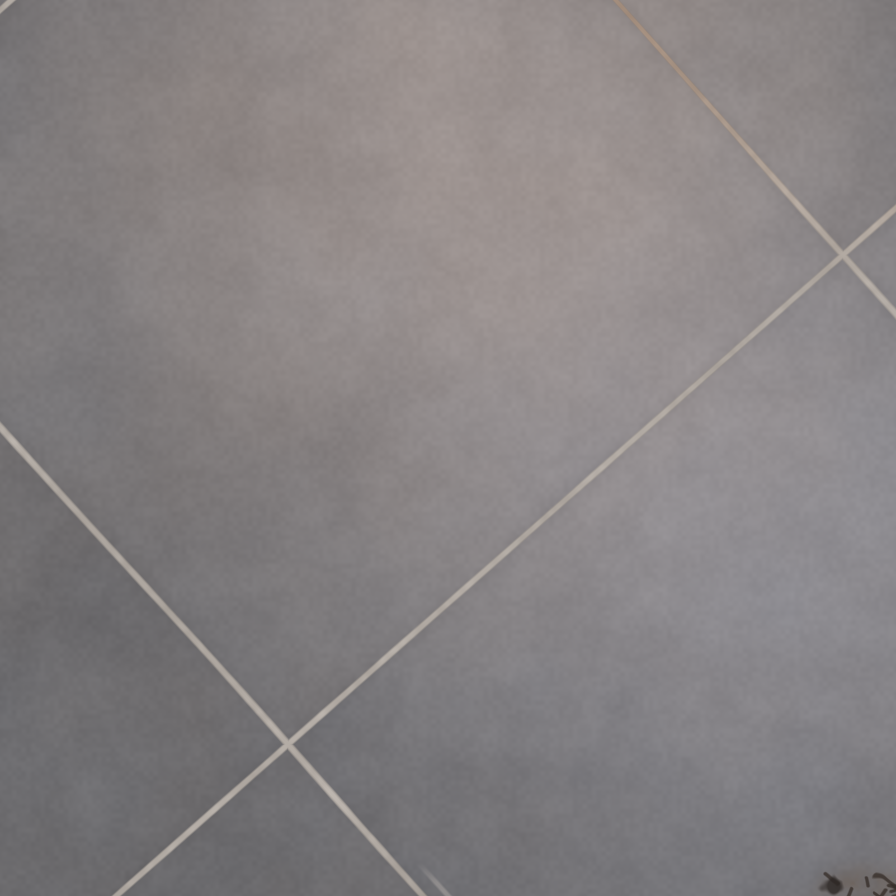
Reproduce this texture procedurally as a three.js fragment shader.

```glsl
varying vec2 vUv;

float hash(vec2 p) {
  vec3 q = fract(vec3(p.xyx) * 0.1031);
  q += dot(q, q.yzx + 33.33);
  return fract((q.x + q.y) * q.z);
}

float noise(vec2 p) {
  vec2 i = floor(p), f = fract(p);
  f = f * f * (3.0 - 2.0 * f);
  return mix(mix(hash(i), hash(i + vec2(1.0, 0.0)), f.x),
             mix(hash(i + vec2(0.0, 1.0)), hash(i + 1.0), f.x), f.y);
}

float fbm(vec2 p) {
  float sum = 0.0, amp = 0.5;
  for (int i = 0; i < 5; i++) {
    sum += amp * noise(p);
    p = mat2(1.6, 1.2, -1.2, 1.6) * p + 17.3;
    amp *= 0.5;
  }
  return sum;
}

float segment(vec2 p, vec2 a, vec2 b) {
  vec2 d = b - a;
  return length(p - a - d * clamp(dot(p - a, d) / dot(d, d), 0.0, 1.0));
}

float glow(vec2 p, vec2 center, float falloff) {
  vec2 d = p - center;
  return exp(-falloff * dot(d, d));
}

void main() {
  vec2 p = vUv;

  // Oblique tile grid: x runs along the rising joints, y along the falling ones
  vec2 d = p - vec2(0.3216, 0.1693) + 0.003 * (noise(p * 3.0) - 0.5);
  vec2 cell = vec2(dot(d, vec2(0.615, 0.554)), dot(d, vec2(-0.547, 0.62))) / 0.684;
  vec2 tile = floor(cell);
  vec2 joint = abs(cell - floor(cell + 0.5)) * 0.827;

  // Warm light from above, cool light at the right
  vec3 color = vec3(0.415, 0.413, 0.425);
  color += vec3(0.19, 0.153, 0.128) * glow(p, vec2(0.52, 0.86), 4.5);
  color += vec3(0.105, 0.105, 0.116) * glow(p, vec2(0.88, 0.36), 6.0);

  // Cloudy stone, fine grain and a slight shift per tile
  vec2 stone = p + tile * 7.1 + 20.0;
  color += 0.055 * (fbm(stone * 6.0) - 0.48);
  color += 0.045 * (fbm(stone * 26.0) - 0.48);
  color += 0.022 * (noise(stone * 190.0) - 0.5);
  color += vec3(0.012, 0.0, -0.012) * (fbm(stone * 9.0 + 40.0) - 0.48);
  color += 0.016 * (hash(tile + 11.0) - 0.5);

  // Grout joints, thinner and browner towards the top right
  float far = smoothstep(0.65, 1.0, p.y) * smoothstep(0.5, 0.7, p.x);
  float wear = fbm(p * 14.0 + 5.0);
  vec2 halfWidth = vec2(0.0039 - 0.0014 * far, 0.0034) + 0.0012 * (wear - 0.5);
  vec2 line = 1.0 - smoothstep(halfWidth - 0.0012, halfWidth + 0.0014, joint);
  float edge = min(joint.x, joint.y);
  color *= 1.0 - 0.07 * exp(-edge * 130.0);
  vec3 grout = mix(vec3(0.71, 0.68, 0.65), vec3(0.66, 0.57, 0.5), far);
  grout += 0.16 * (wear - 0.45) + 0.04 * (noise(p * 120.0) - 0.5);
  grout *= 1.0 - 0.12 * smoothstep(0.0012, 0.004, edge);
  color = mix(color, grout, 0.92 * max(line.x, line.y));

  // Faint scratch beside the lower joint
  float scratch = segment(p, vec2(0.468, 0.036), vec2(0.503, -0.003));
  color = mix(color, vec3(0.65, 0.63, 0.62),
              0.6 * (1.0 - smoothstep(0.001, 0.0045, scratch)) * smoothstep(0.04, 0.01, p.y));

  // Dry debris in the lower right corner
  float litter = smoothstep(0.075, 0.025, length((p - vec2(0.975, 0.0)) * vec2(0.8, 1.6)));
  color = mix(color, vec3(0.42, 0.36, 0.31), litter * 0.7 * fbm(p * 60.0));
  for (int i = 0; i < 9; i++) {
    float k = float(i);
    vec2 a = vec2(0.918 + 0.08 * hash(vec2(k, 2.0)), 0.026 * hash(vec2(k, 5.0)));
    vec2 b = a + 0.045 * (vec2(hash(vec2(k, 8.0)), hash(vec2(k, 13.0))) - vec2(0.4, 0.5));
    float twig = segment(p + 0.006 * (noise(p * 70.0 + k) - 0.5), a, b);
    color = mix(color, vec3(0.2, 0.165, 0.145), 0.75 * (1.0 - smoothstep(0.0008, 0.0032, twig)));
  }
  float clump = length((p - vec2(0.93, 0.012)) * vec2(0.8, 1.0)) + 0.012 * (noise(p * 130.0) - 0.5);
  color = mix(color, vec3(0.17, 0.15, 0.14), 0.8 * (1.0 - smoothstep(0.005, 0.012, clump)));

  gl_FragColor = vec4(color, 1.0);
}
```
